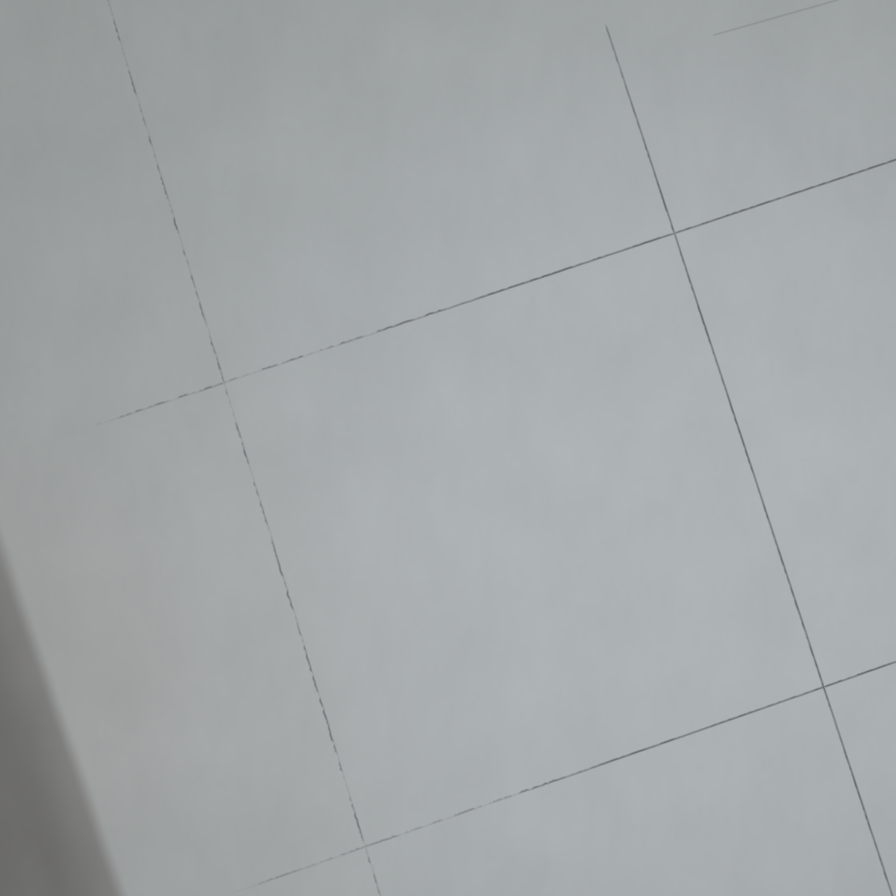
Reproduce this texture procedurally as a Shadertoy shader.

```glsl
// Large grey floor tiles seen at a slant, with thin worn joints and a dark
// wedge of shade in the lower left corner. A slightly skewed grid is inverted
// to tile coordinates; gradient noise mottles the surface and breaks the joints.

#define CORNER vec2(0.250, 0.573)      // a grid crossing on the canvas
#define ACROSS vec2(0.5026, 0.1667)    // one tile to the right
#define DOWN vec2(0.1576, -0.5182)     // one tile down
#define SKEW vec2(0.0091, 0.0117)      // perspective drift of the far corner
#define TILE_SIZE 0.535
#define JOINT_HALF_WIDTH 0.0010
#define JOINT_COLOR vec3(0.35, 0.36, 0.37)
#define LIT_COLOR vec3(0.678, 0.698, 0.708)
#define DIM_COLOR vec3(0.582, 0.598, 0.596)
#define SHADE_COLOR vec3(0.425, 0.424, 0.420)
#define MOTTLE 0.030
#define GRAIN 0.006

vec2 hashGradient(vec2 cell) {
    vec2 h = vec2(dot(cell, vec2(127.1, 311.7)), dot(cell, vec2(269.5, 183.3)));
    return 2.0 * fract(sin(h) * 43758.5) - 1.0;
}

float gradientNoise(vec2 p) {
    vec2 i = floor(p), f = fract(p);
    vec2 w = f * f * f * (f * (f * 6.0 - 15.0) + 10.0);
    vec2 e = vec2(0.0, 1.0);
    float low = mix(dot(hashGradient(i), f),
                    dot(hashGradient(i + e.yx), f - e.yx), w.x);
    float high = mix(dot(hashGradient(i + e.xy), f - e.xy),
                     dot(hashGradient(i + e.yy), f - e.yy), w.x);
    return mix(low, high, w.y);
}

float fbm(vec2 p) {
    float sum = 0.0, amplitude = 0.5;
    for (int i = 0; i < 4; i++) {
        sum += amplitude * gradientNoise(p);
        p = p * 2.03 + 17.3;
        amplitude *= 0.5;
    }
    return sum;
}

// Inverts the bilinear grid by fixed-point iteration.
vec2 tileCoords(vec2 uv) {
    mat2 toTile = inverse(mat2(ACROSS, DOWN));
    vec2 st = toTile * (uv - CORNER);
    for (int i = 0; i < 4; i++)
        st = toTile * (uv - CORNER - st.x * st.y * SKEW);
    return st;
}

// Soft-edged line; the blur never drops below a fixed share of the canvas.
float lineCoverage(float dist, float pixel) {
    float blur = max(0.7 * pixel, 0.0013);
    return 1.0 - smoothstep(JOINT_HALF_WIDTH - blur, JOINT_HALF_WIDTH + blur, dist);
}

float segmentDistance(vec2 p, vec2 a, vec2 b) {
    vec2 d = b - a;
    return length(p - a - d * clamp(dot(p - a, d) / dot(d, d), 0.0, 1.0));
}

// Wear along both joint directions at a given number of dashes per tile.
vec2 jointNoise(vec2 st, vec2 index, float density) {
    return vec2(gradientNoise(vec2(st.y * density, index.x * 7.3 + 0.4)),
                gradientNoise(vec2(st.x * density, index.y * 5.7 + 0.6)));
}

// Joints are crisp on the right, broken and faded towards the left.
float jointInk(vec2 uv, vec2 st, float pixel) {
    vec2 index = floor(st + 0.5);
    float solid = smoothstep(0.25, 0.70, st.x);

    // Short irregular dashes, with a slight wobble.
    vec2 coarse = jointNoise(st, index, 17.0);
    vec2 fine = jointNoise(st + 3.3, index, 61.0);
    vec2 speck = jointNoise(st + 7.1, index, 120.0);
    vec2 dashes = smoothstep(-0.4, 0.5, 0.7 * coarse + fine + 0.6 * speck);
    vec2 strength = mix(0.10 + 0.56 * dashes, 0.58 + 0.28 * dashes, solid);
    vec2 wobble = 0.0012 * (fine + speck) * (1.0 - 0.7 * solid);
    vec2 dist = abs((fract(st + 0.5) - 0.5) * TILE_SIZE + wobble);

    // Upper end of the right joint, left ends of the cross joints.
    float upperEnd = 0.35 * smoothstep(0.10, 0.40, -st.y)
                   + 0.65 * smoothstep(0.45, 0.465, -st.y);
    strength.x *= 1.0 - step(0.5, st.x) * upperEnd;
    strength.y *= mix(0.04, 1.0, smoothstep(-0.30, -0.22, st.x));
    float lowerFade = step(0.5, st.y) * (1.0 - smoothstep(0.2, 0.42, st.x));
    strength.y *= 1.0 - 0.35 * lowerFade;

    float scuff = lineCoverage(
        segmentDistance(uv, vec2(0.797, 0.961), vec2(0.935, 1.0)), pixel);
    vec2 ink = strength * vec2(lineCoverage(dist.x, pixel), lineCoverage(dist.y, pixel));
    return max(max(ink.x, ink.y), 0.22 * scuff);
}

void mainImage(out vec4 fragColor, in vec2 fragCoord) {
    vec2 uv = fragCoord / iResolution.xy;
    float pixel = 1.0 / iResolution.y;
    vec2 st = tileCoords(uv);

    // Soft pool of light, warmer towards the lower left.
    float falloff = smoothstep(0.12, 1.0, length(uv - vec2(0.75, 0.40)));
    vec3 color = mix(LIT_COLOR, DIM_COLOR, falloff);
    float warmth = 1.0 - smoothstep(0.0, 0.5, length(uv - vec2(0.14, 0.28)));
    color += warmth * vec3(0.008, 0.001, -0.004);

    // Cloudy mottling and fine upright streaks.
    float streaks = gradientNoise(uv * vec2(60.0, 24.0))
                  + 0.6 * gradientNoise(uv * vec2(140.0, 100.0));
    color += MOTTLE * fbm(uv * vec2(11.0, 9.0)) + GRAIN * streaks;

    color = mix(color, JOINT_COLOR, jointInk(uv, st, pixel));

    // Shade wedge, darkening away from its blurred edge.
    float depth = dot(uv - vec2(0.0, 0.392), vec2(-0.945, -0.327));
    float cloud = 0.04 * fbm(uv * vec2(14.0, 9.0) + 5.0);
    vec3 shade = SHADE_COLOR + cloud + 0.065 * (1.0 - smoothstep(0.0, 0.07, depth));
    color = mix(color, shade, smoothstep(-0.010, 0.010, depth + 0.1 * cloud));

    fragColor = vec4(color, 1.0);
}
```
